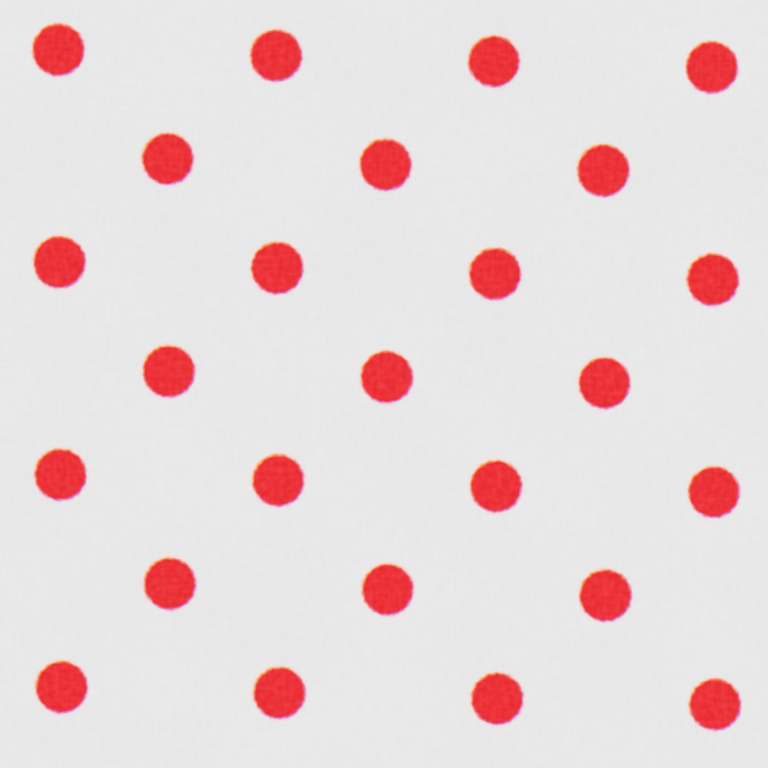
Write a WebGL 1 fragment shader that draws this pattern.

```glsl
precision highp float;
// Red polka dots in staggered rows, printed slightly askew on pale woven cotton.
uniform vec2 u_resolution;

#define FIRST_DOT vec2(0.0762, 0.9349)
#define STEP_ACROSS vec2(0.2836, -0.0076)
#define STEP_DOWN vec2(0.0014, -0.2766)
#define RADIUS 0.0328
#define SOFTNESS 0.0031
#define WOBBLE 0.0011
#define FRINGE 0.0013
#define WEAVE 0.016
#define CLOTH vec3(0.910, 0.910, 0.914)
#define INK vec3(0.925, 0.200, 0.225)

float cross2(vec2 a, vec2 b) { return a.x * b.y - a.y * b.x; }

float hash(vec2 p) {
  vec3 q = fract(vec3(p.xyx) * 0.1031);
  q += dot(q, q.yzx + 33.33);
  return fract((q.x + q.y) * q.z);
}

vec2 gradient(vec2 cell) {
  float angle = 6.2832 * hash(cell);
  return vec2(cos(angle), sin(angle));
}

// Gradient noise, roughly -0.7 to 0.7
float noise(vec2 p) {
  vec2 i = floor(p), f = p - i;
  vec2 u = f * f * f * (f * (f * 6.0 - 15.0) + 10.0);
  vec2 e = vec2(1.0, 0.0);
  float low = mix(dot(gradient(i), f), dot(gradient(i + e.xy), f - e.xy), u.x);
  float high = mix(dot(gradient(i + e.yx), f - e.yx), dot(gradient(i + e.xx), f - e.xx), u.x);
  return mix(low, high, u.y);
}

// Offset from the nearest dot of one sheared lattice; id receives its index
vec2 latticeOffset(vec2 p, float shift, out vec2 id) {
  vec2 v = p - FIRST_DOT;
  vec2 q = vec2(cross2(v, STEP_DOWN), cross2(STEP_ACROSS, v)) / cross2(STEP_ACROSS, STEP_DOWN);
  id = floor(q - shift + 0.5) + shift;
  vec2 f = q - id;
  return STEP_ACROSS * f.x + STEP_DOWN * f.y;
}

float coverage(vec2 offset, float radius) {
  float blur = max(SOFTNESS, 0.75 / u_resolution.y);
  return 1.0 - smoothstep(-blur, blur, length(offset) - radius);
}

void main() {
  vec2 p = gl_FragCoord.xy / u_resolution.y;

  // Nearest dot of the two interleaved lattices
  vec2 id, midId;
  vec2 offset = latticeOffset(p, 0.0, id);
  vec2 midOffset = latticeOffset(p, 0.5, midId);
  if (dot(midOffset, midOffset) < dot(offset, offset)) {
    offset = midOffset;
    id = midId;
  }

  // Cloth: crossed threads and faint cloudy patches
  float threads = noise(p * vec2(45.0, 210.0)) + noise(p * vec2(210.0, 45.0) + 57.0);
  float clouds = noise(p * 7.0 + 11.0);
  vec3 cloth = CLOTH + 0.5 * WEAVE * threads + 0.4 * WEAVE * clouds;

  // Ink: mottled by the threads
  vec3 ink = INK + vec3(0.02, 0.05, 0.05) * (threads * 0.6 + noise(p * 130.0));

  // Ragged disc with colour fringes: warm at upper left, magenta at lower right
  float radius = RADIUS + WOBBLE * noise(p * 150.0 + 31.0) * 1.5
               + 0.0006 * (hash(id * 2.0 + 40.0) - 0.5);
  vec2 upperLeft = vec2(-0.6, 0.8);
  float green = coverage(offset, radius);
  float blue = coverage(offset - upperLeft * FRINGE, radius);
  vec3 color = mix(cloth, ink, vec3(green, green, blue));

  // Edge tint: bright rim towards the upper left, darker on the other side
  float rim = 4.0 * green * (1.0 - green);
  float side = dot(offset, upperLeft) / RADIUS;
  color.r += rim * (0.06 * side - 0.02);

  // Faint pink bleed just outside the ink
  float bleed = coverage(offset, radius + 0.0035) * (1.0 - green);
  color += bleed * vec3(0.04, -0.06, -0.05);

  gl_FragColor = vec4(clamp(color, 0.0, 1.0), 1.0);
}
```
